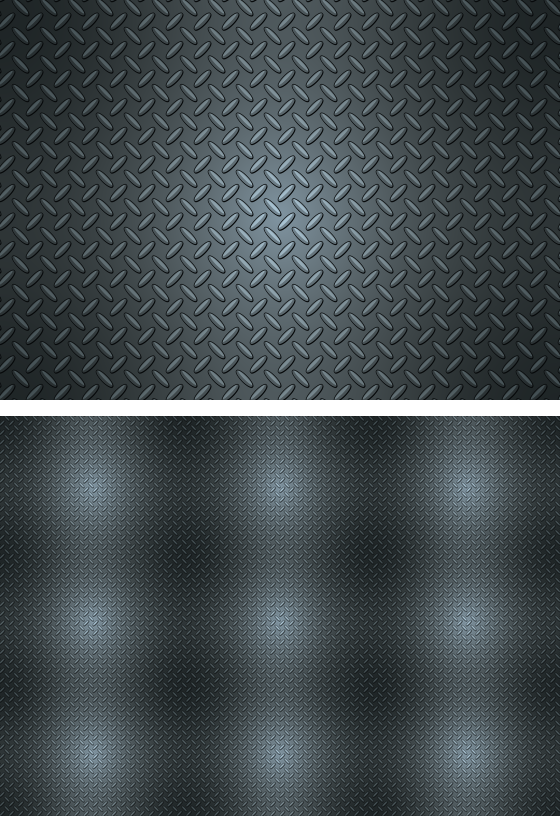
Top: one tile. Bottom: repeated 3 by 3.
Reproduce this texture procedurally as a WebGL 1 fragment shader.

```glsl
precision highp float;
uniform vec2 u_resolution;

#define REPEATS vec2(20.0, 14.0)
#define LUG_RADII vec2(0.39, 0.115)
#define OUTLINE 0.021
#define SHADOW_SHIFT vec2(0.012, -0.018)
#define GLOW_CENTER vec2(0.5, 0.46)
#define GLOW_SHAPE vec2(1.0, 0.62)
#define GLOW_COLOR vec3(0.50, 0.58, 0.63)
#define STEEL_COLOR vec3(0.325, 0.355, 0.36)
#define RIM_COLOR vec3(0.12, 0.145, 0.15)
#define INK_COLOR vec3(0.025, 0.035, 0.04)
#define SHEEN_COLOR vec3(0.13, 0.15, 0.16)

const float PI = 3.14159265;

// Approximate signed distance to an axis-aligned ellipse
float ellipseDistance(vec2 p, vec2 radii) {
  float k = length(p / radii);
  float slope = length(p / (radii * radii));
  return k * (k - 1.0) / max(slope, 0.001);
}

// Smooth coverage of the inside of a shape
float coverage(float d, float blur) {
  return 1.0 - smoothstep(-blur, blur, d);
}

// Radial light that wraps at the canvas borders
vec3 plateColor(vec2 uv) {
  vec2 offset = sin(PI * (uv - GLOW_CENTER)) * GLOW_SHAPE;
  float t = length(offset) / length(GLOW_SHAPE);
  return mix(mix(GLOW_COLOR, STEEL_COLOR, t), mix(STEEL_COLOR, RIM_COLOR, t), t);
}

// One raised lug; lean is 1.0 for rising and -1.0 for falling
vec3 addLug(vec3 color, vec3 plate, vec2 p, float lean, float blur) {
  vec2 along = normalize(vec2(1.0, lean));
  vec2 across = vec2(-along.y, along.x) * lean;
  across *= sign(across.y);
  vec2 q = vec2(dot(p, along), dot(p, across));
  vec2 s = p - SHADOW_SHIFT;
  vec2 shadowPoint = vec2(dot(s, along), dot(s, across));

  float body = ellipseDistance(q, LUG_RADII);
  float shadow = ellipseDistance(shadowPoint, LUG_RADII);

  // Dark contour, heavier on the lower right
  float ink = coverage(min(body, shadow) - OUTLINE, blur);
  color = mix(color, INK_COLOR, ink);

  // Lower facet, with a bright ridge that narrows toward both ends
  vec3 lower = plate * 0.84 + SHEEN_COLOR * 0.35;
  vec3 upper = plate * 1.08 + SHEEN_COLOR;
  vec2 ridgeRadii = LUG_RADII * vec2(0.88, 0.46);
  float ridge = ellipseDistance(q - vec2(0.0, 0.036), ridgeRadii);
  vec3 face = mix(lower, upper, coverage(ridge, blur));
  return mix(color, face, coverage(body, blur));
}

void main() {
  vec2 uv = gl_FragCoord.xy / u_resolution;
  vec2 cell = uv * REPEATS;
  float blur = 0.6 * REPEATS.y / u_resolution.y;

  vec3 plate = plateColor(uv);
  vec3 color = plate;

  // Two interleaved lattices of opposite lean
  for (int i = 0; i < 2; i++) {
    float lattice = float(i);
    vec2 center = vec2(0.23, 0.25) + 0.5 * lattice;
    vec2 p = fract(cell - center + 0.5) - 0.5;
    color = addLug(color, plate, p, 1.0 - 2.0 * lattice, blur);
  }

  gl_FragColor = vec4(color, 1.0);
}
```
